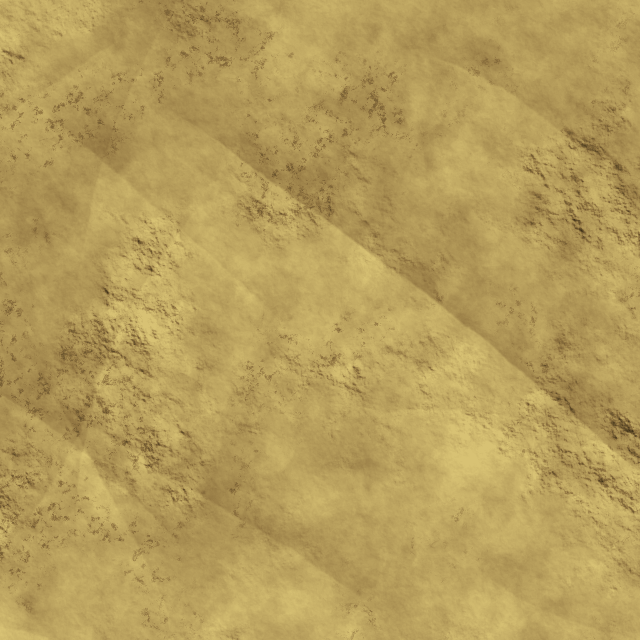
A WebGL 1 fragment shader for this texture:

```glsl
precision highp float;
// Weathered ochre rock face with diagonal creases, rough ledges and dark pitting.

uniform vec2 u_resolution;

#define BASE_TONE 0.732
#define CLOUD_CONTRAST 0.22
#define GRAIN_CONTRAST 0.25
#define RELIEF_GAIN 1.15
#define LEDGE_SHADOW 2.6
#define PIT_DEPTH 0.20
#define CREASE_DEPTH 0.075
#define FACET_DEPTH 0.045
#define FACET_COUNT 12
#define EDGE_WIDTH 0.0025
#define GRAIN_SCALE 18.0
#define SEED 3.7

const vec2 CREASE_DIR = vec2(0.79, -0.613);
const vec2 CREASE_NORMAL = vec2(0.613, 0.79);
const vec2 CREASE_CENTER = vec2(0.69, 0.518);

float hash(vec2 p) {
  vec3 q = fract(vec3(p.xyx) * 0.1031);
  q += dot(q, q.yzx + 33.33);
  return fract((q.x + q.y) * q.z);
}

float noise(vec2 p) {
  vec2 cell = floor(p);
  vec2 f = fract(p);
  f = f * f * f * (f * (f * 6.0 - 15.0) + 10.0);
  float low = mix(hash(cell), hash(cell + vec2(1.0, 0.0)), f.x);
  float high = mix(hash(cell + vec2(0.0, 1.0)), hash(cell + 1.0), f.x);
  return mix(low, high, f.y);
}

// Fractal noise averaging one half; a higher gain is rougher.
float fbm(vec2 p, float gain) {
  float sum = 0.0;
  float total = 0.0;
  float weight = 1.0;
  for (int i = 0; i < 6; i++) {
    sum += weight * noise(p);
    total += weight;
    p = mat2(1.6, 1.2, -1.2, 1.6) * p + 17.3;
    weight *= gain;
  }
  return sum / total;
}

// Rock height, slightly stretched along the crease direction.
float height(vec2 p) {
  vec2 q = vec2(dot(p, CREASE_DIR), dot(p, CREASE_NORMAL));
  return fbm(q * vec2(20.0, 25.0) + 40.0, 0.56);
}

// Sharp curved edge: shade fades away above it, light fades away below it.
float crease(vec2 p, vec2 center, vec2 dir, float bend, float reach, float fade) {
  vec2 r = p - center;
  float along = dot(r, dir);
  float d = dot(r, vec2(-dir.y, dir.x)) + bend * along * along;
  float side = smoothstep(-EDGE_WIDTH, EDGE_WIDTH, d);
  float shade = mix(0.5, -1.0, side) * exp(-abs(d) / fade);
  return shade * (1.0 - smoothstep(0.55 * reach, reach, abs(along)));
}

// Scattered faint facets, every third one crossing the main direction.
float facets(vec2 p) {
  float sum = 0.0;
  for (int i = 0; i < FACET_COUNT; i++) {
    float id = float(i) + SEED;
    vec2 center = vec2(hash(vec2(id, 1.0)), hash(vec2(id, 2.0)));
    float angle = -0.65 + 0.9 * (hash(vec2(id, 3.0)) - 0.5);
    angle += 1.7 * step(1.5, mod(float(i), 3.0));
    float bend = 2.4 * (hash(vec2(id, 4.0)) - 0.5);
    float reach = mix(0.15, 0.35, hash(vec2(id, 5.0)));
    float strength = mix(0.3, 1.0, hash(vec2(id, 6.0)));
    sum += strength * crease(p, center, vec2(cos(angle), sin(angle)), bend, reach, 0.06);
  }
  return sum;
}

vec3 ochre(float tone) {
  float t = (tone - 0.57) / 0.23;
  vec3 lit = mix(vec3(0.57, 0.46, 0.255), vec3(0.80, 0.71, 0.42), clamp(t, 0.0, 1.2));
  return mix(lit, vec3(0.22, 0.17, 0.08), clamp(-t * 0.65, 0.0, 1.0));
}

void main() {
  vec2 p = gl_FragCoord.xy / u_resolution.y;
  vec2 warp = vec2(fbm(p * 4.0 + 5.0, 0.5), fbm(p * 4.0 + 23.0, 0.5)) - 0.5;
  vec2 ripple = vec2(fbm(p * 30.0, 0.6), fbm(p * 30.0 + 71.0, 0.6)) - 0.5;
  vec2 wobbly = p + 0.012 * warp + 0.006 * ripple;

  // Broad mottled clouds, shaded upper right and bright lower right.
  vec2 ragged = p + 0.25 * warp + 0.05 * ripple;
  float tone = BASE_TONE + CLOUD_CONTRAST * (fbm(ragged * 4.0 + 8.0, 0.6) - 0.5);
  tone -= 0.055 * smoothstep(1.1, 1.9, p.x + p.y);
  tone += 0.020 * smoothstep(0.2, 0.9, p.x - p.y);

  // Main crease and faint facets.
  tone += CREASE_DEPTH * crease(wobbly, CREASE_CENTER, CREASE_DIR, 0.06, 0.6, 0.07);
  tone += FACET_DEPTH * facets(wobbly);

  // Rough patches, favouring the band just above the crease.
  float above = (dot(p - CREASE_CENTER, CREASE_NORMAL) - 0.03) / 0.06;
  float band = exp(-above * above) * smoothstep(0.35, 0.5, p.x);
  float patches = fbm(ragged * vec2(5.0, 6.0) + 90.0, 0.6) + 0.07 * band;
  float rough = smoothstep(0.48, 0.74, patches);

  // Relief with shadowed ledges, over a fine grain.
  float slope = height(p) - height(p + vec2(0.0017, 0.0022));
  tone += RELIEF_GAIN * min(slope, 0.035) * mix(0.25, 1.0, rough);
  tone -= LEDGE_SHADOW * max(-slope - 0.022, 0.0) * rough * rough;
  float grain = fbm((p + 0.02 * ripple) * GRAIN_SCALE + 61.0, 0.72) - 0.5;
  tone += GRAIN_CONTRAST * grain * mix(0.85, 1.25, rough);

  // Clustered dark pits, mostly toward the left.
  float cluster = smoothstep(0.50, 0.72, fbm(ragged * 7.0 + 130.0, 0.6) + 0.05 - 0.10 * p.x);
  float pits = smoothstep(0.54, 0.80, fbm((p + 0.01 * ripple) * 95.0 + 7.0, 0.7));
  tone -= PIT_DEPTH * pits * cluster;

  gl_FragColor = vec4(ochre(tone), 1.0);
}
```
